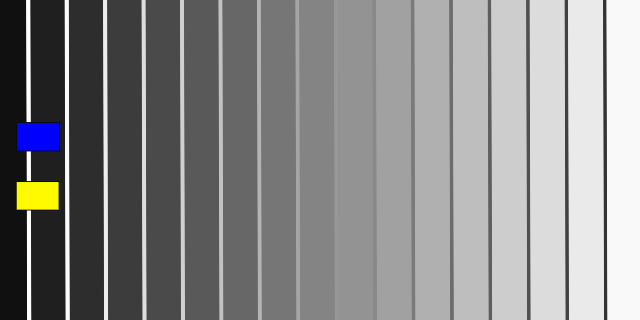
A WebGL 2 fragment shader for this background:

```glsl
#version 300 es
precision highp float;
// Stepped grey scale: vertical bars brighten from left to right, parted by thin
// lines whose tone runs the opposite way. Two outlined colour patches sit at the
// left. Bars come from a repeat, patches from a box distance; unit = canvas height.

uniform vec2 u_resolution;
out vec4 fragColor;

const float FIRST_LINE = 0.0898;    // x of the first line at mid height
const float SPACING = 0.1201;       // distance between lines
const float TILT = 0.003;           // drift of the lines from top to bottom
const float HALF_LINE_LEFT = 0.0066;
const float HALF_LINE_RIGHT = 0.0052;
const float LAST_LINE = 15.0;
const float SOFTNESS = 0.0028;      // blur of the line edges

const float BAR_DARKEST = 0.063;
const float BAR_STEP = 0.057;
const float LINE_BRIGHTEST = 1.04;
const float LINE_STEP = 0.056;

const vec2 PATCH_HALF = vec2(0.0655, 0.0430);
const vec2 BLUE_CENTER = vec2(0.1188, 0.5725);
const vec2 YELLOW_CENTER = vec2(0.1175, 0.3880);
const vec3 BLUE = vec3(0.0, 0.0, 1.0);
const vec3 YELLOW = vec3(1.0, 0.98, 0.0);
const vec3 OUTLINE = vec3(0.04);
const float OUTLINE_WIDTH = 0.0028;

// Coverage of the region where the distance is negative.
float coverage(float dist, float blur) {
    return 1.0 - smoothstep(-0.5 * blur, 0.5 * blur, dist);
}

float boxDistance(vec2 p, vec2 halfSize) {
    vec2 d = abs(p) - halfSize;
    return length(max(d, 0.0)) + min(max(d.x, d.y), 0.0);
}

// Grey bars with a contrasting line on each boundary.
vec3 greyBars(vec2 p, float pixel) {
    float x = p.x - FIRST_LINE + TILT * (p.y - 0.5);
    float line = round(x / SPACING);
    float offset = x - line * SPACING;

    // Step from the bar left of the nearest line to the one right of it.
    float blur = max(pixel, SOFTNESS);
    float bar = line + 1.0 - coverage(offset, blur);
    float barTone = BAR_DARKEST + BAR_STEP * bar;

    float lineTone = min(LINE_BRIGHTEST - LINE_STEP * line, 1.0);
    float halfWidth = mix(HALF_LINE_LEFT, HALF_LINE_RIGHT, line / LAST_LINE);
    return vec3(mix(barTone, lineTone, coverage(abs(offset) - halfWidth, blur)));
}

// Lay an outlined rectangle over the base colour.
vec3 addPatch(vec3 base, vec2 p, vec3 fill, float pixel) {
    float d = boxDistance(p, PATCH_HALF);
    base = mix(base, OUTLINE, coverage(d - OUTLINE_WIDTH, pixel));
    return mix(base, fill, coverage(d, pixel));
}

void main() {
    vec2 p = gl_FragCoord.xy / u_resolution.y;
    float pixel = 1.0 / u_resolution.y;

    vec3 color = greyBars(p, pixel);
    color = addPatch(color, p - BLUE_CENTER, BLUE, pixel);
    color = addPatch(color, p - YELLOW_CENTER, YELLOW, pixel);
    fragColor = vec4(color, 1.0);
}
```
